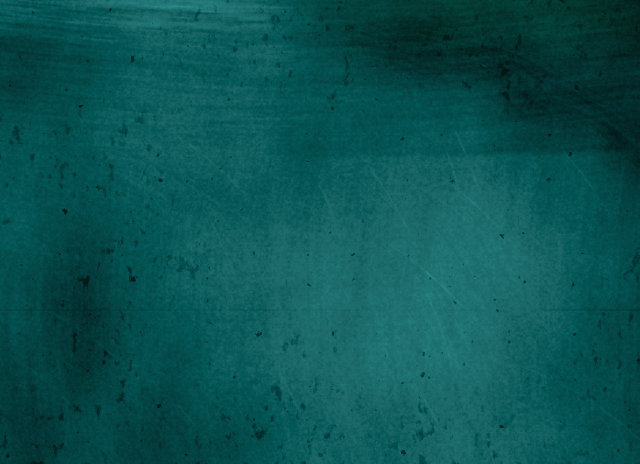
Reproduce this texture procedurally as a Shadertoy shader.

```glsl
#define BASE_TONE 0.322
#define GLOW 0.115
#define BRUSH 0.075
#define BLOTCH 0.135
#define GRAIN 0.042
#define SPECK_DARKNESS 0.20
#define SCRATCHES 18

float hash(vec2 p) {
    vec3 q = fract(p.xyx * vec3(0.1031, 0.1030, 0.0973));
    q += dot(q, q.yzx + 33.33);
    return fract((q.x + q.y) * q.z);
}

float noise(vec2 p) {
    vec2 i = floor(p), f = fract(p);
    f = f * f * (3.0 - 2.0 * f);
    return mix(mix(hash(i), hash(i + vec2(1, 0)), f.x),
               mix(hash(i + vec2(0, 1)), hash(i + vec2(1, 1)), f.x), f.y);
}

// Fractal noise centred on zero
float fbm(vec2 p) {
    float sum = 0.0, amp = 0.5;
    for (int i = 0; i < 5; i++) {
        sum += amp * (noise(p) - 0.5);
        p = mat2(1.6, 1.2, -1.2, 1.6) * p + 7.3;
        amp *= 0.5;
    }
    return sum;
}

// Bristle marks, long in x and fine in y
float bristles(vec2 p) {
    return 0.35 * noise(p * vec2(3.0, 45.0)) + 0.35 * noise(p * vec2(7.0, 120.0) + 9.0)
         + 0.3 * noise(p * vec2(18.0, 250.0) + 31.0) - 0.5;
}

float blob(vec2 p, vec2 centre, vec2 size) {
    vec2 d = (p - centre) / size;
    return exp(-dot(d, d));
}

// One small ragged chip in some of the cells
float specks(vec2 p, float cells, float density, float pixel) {
    vec2 q = p * cells, id = floor(q);
    vec2 centre = 0.3 + 0.4 * vec2(hash(id + 3.1), hash(id + 8.7));
    float turn = 6.3 * hash(id + 5.5);
    vec2 d = mat2(cos(turn), sin(turn), -sin(turn), cos(turn)) * (fract(q) - centre);
    d.y *= 1.0 + hash(id + 7.2);
    float radius = mix(0.045, 0.12, pow(hash(id + 1.9), 2.0));
    radius *= 0.4 + 1.2 * noise(q * 16.0);
    float soft = pixel * cells * 0.8;
    return step(hash(id + 12.4), density) * (1.0 - smoothstep(radius - soft, radius + soft, length(d)));
}

// Thin broken arcs of large circles
float scratches(vec2 p, float pixel) {
    float sum = 0.0;
    for (int i = 0; i < SCRATCHES; i++) {
        vec2 seed = vec2(float(i), 4.7);
        vec2 middle = vec2(0.1 + 1.2 * hash(seed), 0.1 + 0.6 * hash(seed + 2.3));
        float radius = 0.5 + 0.6 * hash(seed + 6.1);
        float angle = 0.35 + 0.7 * hash(seed + 9.4);
        vec2 centre = middle - radius * vec2(cos(angle), sin(angle));
        float d = abs(length(p - centre) - radius);
        float fade = blob(p, middle, vec2(0.13)) * noise(p * 25.0 + seed);
        sum += fade * (1.0 - smoothstep(0.0, 0.002 + pixel, d));
    }
    return sum;
}

void mainImage(out vec4 fragColor, in vec2 fragCoord) {
    vec2 uv = fragCoord / iResolution.xy;
    vec2 p = fragCoord / iResolution.y;
    float pixel = 1.0 / iResolution.y;
    vec2 warped = uv + 0.09 * vec2(fbm(p * 4.0), fbm(p * 4.0 + 17.0));

    // Broad light and shade
    float tone = BASE_TONE;
    tone += GLOW * blob(warped, vec2(0.66, 0.32), vec2(0.27, 0.40));
    tone += 0.045 * blob(warped, vec2(0.24, 0.74), vec2(0.25, 0.14));
    tone += 0.04 * blob(warped, vec2(0.04, 0.50), vec2(0.05, 0.20));
    tone -= 0.10 * blob(warped, vec2(0.14, 0.34), vec2(0.07, 0.17));
    tone -= 0.13 * blob(warped, vec2(0.0, 0.08), vec2(0.08, 0.26));
    tone -= 0.06 * blob(warped, vec2(0.29, 0.04), vec2(0.15, 0.18));
    tone -= 0.10 * blob(warped, vec2(0.03, 0.83), vec2(0.10, 0.11));
    tone -= 0.09 * smoothstep(0.85, 1.02, warped.x);
    float corner = smoothstep(0.40, 0.72, warped.x) * smoothstep(0.64, 0.93, warped.y);
    tone -= 0.075 * corner;

    // Dark sweeping stroke and the pale edge beneath it
    float arc = warped.y - 0.94 + 0.75 * pow(max(warped.x - 0.43, 0.0), 2.0);
    float along = smoothstep(0.42, 0.64, uv.x);
    tone -= 0.12 * along * exp(-pow(arc / 0.085, 2.0)) * (0.85 + bristles(vec2(p.x, arc)));
    float ledge = uv.y - 0.665 - 0.02 * (uv.x - 0.7) + 0.01 * fbm(p * 9.0);
    float ledgeSpan = smoothstep(0.35, 0.65, uv.x) * smoothstep(1.0, 0.95, uv.x);
    tone -= 0.055 * ledgeSpan * smoothstep(-0.008, 0.008, ledge) * exp(-max(ledge, 0.0) * 9.0);

    // Brushwork: level along the top, upright below, diagonal sweeps between
    float top = smoothstep(0.58, 0.80, warped.y);
    vec2 bent = p + vec2(0.0, 0.04 * sin(p.x * 2.6));
    float level = bristles(bent);
    float upright = bristles(p.yx + vec2(3.0, 0.025 * sin(p.y * 5.0)));
    float sweep = bristles(vec2(p.x - p.y, length(p - vec2(-0.1, -0.25))));
    float sweepZone = smoothstep(-0.08, 0.15, fbm(p * 3.0 + 80.0));
    float lower = mix(0.8 * upright + 0.3 * level, sweep, 0.7 * sweepZone);
    tone += BRUSH * mix(lower, 1.3 * level, top);
    float streak = smoothstep(0.50, 0.30, uv.x) * smoothstep(0.90, 0.99, uv.y + 0.06 * level);
    tone += 0.12 * streak * (0.7 + 1.5 * level);

    // Stains, worn flecks and fine grain
    tone += BLOTCH * fbm(p * vec2(6.0, 4.5) + 40.0);
    float wear = smoothstep(0.12, 0.30, fbm(p * vec2(75.0, 50.0) + 5.0));
    float wearZone = smoothstep(0.02, 0.2, fbm(p * 4.5 + 60.0)) + 0.6 * smoothstep(0.35, 0.0, uv.y);
    wearZone += blob(warped, vec2(0.15, 0.32), vec2(0.06, 0.13));
    tone -= 0.11 * wear * min(wearZone, 1.2);
    tone += GRAIN * (noise(p * 340.0) - 0.5) + GRAIN * (noise(p * 170.0 + 8.0) - 0.5);

    // Scratches, a level crease and specks
    tone += 0.06 * scratches(p, pixel);
    float crease = 1.0 - smoothstep(0.0, 0.0015 + pixel, abs(uv.y - 0.332));
    tone -= 0.05 * crease * noise(vec2(p.x * 9.0, 2.0));
    float chips = specks(p, 19.0, 0.09, pixel) + 0.75 * specks(p + 4.3, 42.0, 0.10, pixel);
    tone -= SPECK_DARKNESS * min(chips, 1.0);

    // Teal ramp, greener in the upper right
    tone = clamp(tone, 0.09, 0.56);
    float red = 0.01 + 0.10 * smoothstep(0.33, 0.42, tone) + 0.5 * max(tone - 0.43, 0.0);
    vec3 teal = vec3(red, tone, tone * 0.995);
    teal.b *= 1.0 - 0.14 * corner * smoothstep(0.78, 1.0, uv.y);
    fragColor = vec4(teal, 1.0);
}
```
